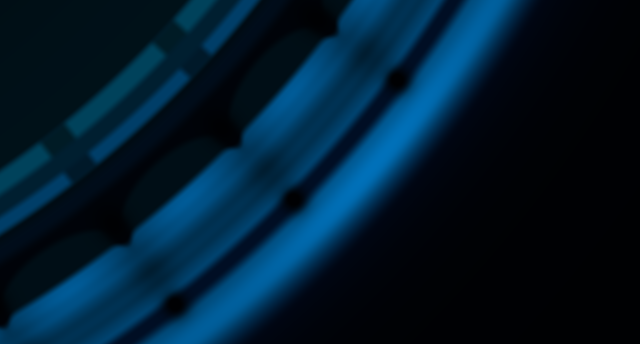
A Shadertoy shader for this background:

```glsl
// A blurred close-up of a blue-lit bearing: concentric rails and rollers.
// Polar coordinates around a far upper-left hub give a radial offset and an
// arc distance to the nearest joint; soft bands and spots are layered on them.

const vec2 HUB = vec2(-1.630, 2.877);
const float ROLLER_RADIUS = 3.249;   // inner edge of the roller row

const vec3 NIGHT = vec3(0.0, 0.008, 0.022);
const vec3 DEEP_TEAL = vec3(0.0, 0.065, 0.095);
const vec3 TEAL = vec3(0.0, 0.27, 0.37);
const vec3 STEEL_BLUE = vec3(0.0, 0.25, 0.42);
const vec3 ROLLER_BLUE = vec3(0.0, 0.295, 0.49);
const vec3 CHANNEL_BLUE = vec3(0.0, 0.055, 0.14);
const vec3 RIM_BLUE = vec3(0.0, 0.45, 0.74);

// Soft window that is 1 between lo and hi
float band(float x, float lo, float hi, float blur) {
    return smoothstep(lo - blur, lo + blur, x)
         * (1.0 - smoothstep(hi - blur, hi + blur, x));
}

// Bell curve around a centre
float bell(float x, float centre, float width) {
    float k = (x - centre) / width;
    return exp(-k * k);
}

// Signed angle to the nearest of evenly spaced joints
float jointAngle(float angle, float phase, float period) {
    return (fract((angle - phase) / period + 0.5) - 0.5) * period;
}

// Fine streaks running along the arcs
float streaks(float s) {
    return 0.6 * sin(s * 95.0) + 0.4 * sin(s * 173.0 + 1.3);
}

// Inner race: two segmented rails over a dark teal plate
vec3 innerRace(float s, float radius, float angle) {
    float q = jointAngle(angle, 0.752, 0.1518) * radius;
    float lit = 1.0 - 0.62 * band(q, -0.045, 0.045, 0.014);
    vec3 col = mix(DEEP_TEAL, NIGHT * 1.6, smoothstep(-0.24, -0.17, s));
    col *= 0.72 + 0.28 * smoothstep(-1.1, -0.4, s);
    col = mix(col, vec3(0.0, 0.12, 0.19), band(s, -0.37, -0.215, 0.012));
    col = mix(col, TEAL * lit, band(s, -0.368, -0.312, 0.014) * 0.92);
    col = mix(col, STEEL_BLUE * lit, band(s, -0.258, -0.217, 0.013) * 0.95);
    col += vec3(0.0, 0.035, 0.065) * band(s, -0.195, -0.145, 0.02);
    return col;
}

// Dim rounded roller ends rising above the roller row
vec3 rollerDomes(vec3 col, float s, float q, float cellLength) {
    float u = 1.0 - 2.0 * abs(q) / cellLength;
    float height = 0.115 * sqrt(max(1.0 - u * u, 0.0));
    float dome = smoothstep(-0.014, 0.014, s + height - 0.008);
    dome *= smoothstep(0.012, 0.05, abs(q));
    col = mix(col, vec3(0.0, 0.055, 0.085), dome * smoothstep(-0.16, -0.1, s));
    float gap = bell(q, 0.0, 0.045) * bell(s, -0.05, 0.06);
    return mix(col, NIGHT * 0.5, gap);
}

// Roller faces with an inner sheen, shaded joints and a lit outer lip
vec3 rollerFace(float s, float q, float cellLength) {
    float middle = 0.5 - 0.5 * cos(6.28318 * q / cellLength);
    float light = 0.88 + 0.16 * middle * (1.0 - smoothstep(0.03, 0.15, s));
    light += 0.16 * middle * bell(s, 0.035, 0.035);
    light -= 0.24 * band(s, 0.1, 0.185, 0.025);
    light -= 0.24 * bell(q, -0.005, 0.065) * bell(s, 0.11, 0.09);
    light -= 0.3 * bell(q, 0.0, 0.018) * (1.0 - smoothstep(0.0, 0.06, s));
    light += 0.03 * streaks(s);
    return ROLLER_BLUE * light;
}

// Outer rim: a bright rounded band that glows into the dark
vec3 outerRim(vec3 col, float s, float q, float angle) {
    float body = smoothstep(0.255, 0.295, s);
    float fade = 1.0 - smoothstep(0.365, 0.475, s);
    float light = 0.70 + 0.28 * bell(s, 0.35, 0.05);
    light *= 0.82 + 0.18 * bell(angle, 0.71, 0.12);
    light -= 0.10 * bell(q, 0.0, 0.05) * (1.0 - smoothstep(0.26, 0.33, s));
    vec3 glow = vec3(0.0, 0.025, 0.085) * exp(-max(s - 0.43, 0.0) * 9.0);
    vec3 rim = mix(NIGHT * 0.6 + glow, RIM_BLUE * light, fade);
    return mix(col, rim, body);
}

void mainImage(out vec4 fragColor, in vec2 fragCoord) {
    vec2 p = fragCoord / iResolution.y;
    vec2 d = p - HUB;
    float radius = length(d);
    float angle = atan(-d.y, d.x);
    float s = radius - ROLLER_RADIUS;

    // Roller cells
    const float PERIOD = 0.1318;
    float q = jointAngle(angle, 0.780, PERIOD) * radius;
    float cellLength = PERIOD * radius;

    // Layers from the hub outwards
    vec3 col = innerRace(s, radius, angle);
    col = rollerDomes(col, s, q, cellLength);
    float corner = 0.02 * bell(q, 0.0, 0.025);
    float face = smoothstep(-0.012, 0.016, s - corner);
    col = mix(col, rollerFace(s, q, cellLength), face);
    col = mix(col, CHANNEL_BLUE, smoothstep(0.205, 0.24, s));
    col = outerRim(col, s, q, angle);

    // Dark pockets between the rollers and the rim
    float pocket = bell(q, 0.0, 0.034) * bell(s, 0.245, 0.034);
    col = mix(col, NIGHT * 0.6, min(pocket * 1.25, 1.0));

    fragColor = vec4(max(col, 0.0), 1.0);
}
```
